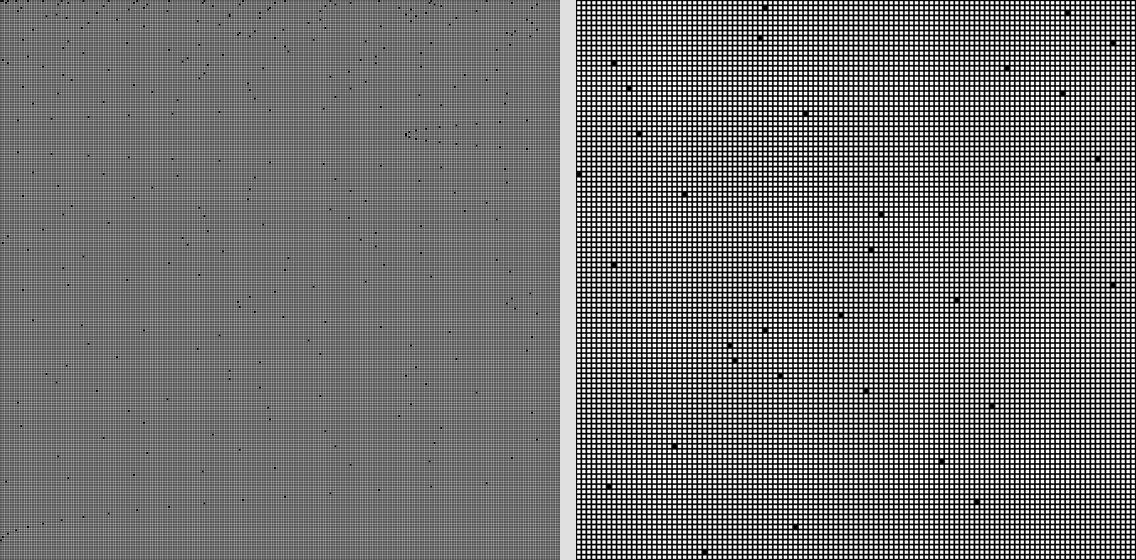
Left: the whole. Right: its middle third, enlarged.
Write a Shadertoy shader that draws this pattern.

```glsl
// Fine mesh of white squares on black; cells whose running number is a perfect square stay dark.

const float CELLS = 1000.0 / 3.0;      // cells across and down, the last one only a closing line
const float LINE = 1.0 / 3.0;          // black line width within a cell
const int ROW_LENGTH = 321;            // cells numbered per row
const float CORE_WIDTH = 1.43;         // smoothing box, relative to one sample
const float HALO_WIDTH = 3.0;          // wider box subtracted to keep dark cells crisp
const float SHARPNESS = 0.3;
const vec3 LINE_COLOR = vec3(0.0);
const vec3 SQUARE_COLOR = vec3(1.0);

bool isPerfectSquare(int n) {
    int root = int(sqrt(float(n)) + 0.5);
    return root * root == n;
}

// Cells are numbered row by row from the top left corner
bool isDark(ivec2 cell, int rowLength) {
    int n = cell.x + rowLength * cell.y;
    return cell.x < rowLength && n <= rowLength * rowLength && isPerfectSquare(n);
}

// Share of a box that lies inside a rectangle
float boxCoverage(vec2 low, vec2 high, vec2 center, vec2 size) {
    vec2 span = min(high, center + 0.5 * size) - max(low, center - 0.5 * size);
    span = max(span, 0.0) / size;
    return span.x * span.y;
}

// Narrow box sharpened by a wide one: calms the mesh but keeps isolated cells
float filteredCoverage(vec2 low, vec2 high, vec2 center, vec2 texel) {
    float core = boxCoverage(low, high, center, texel * CORE_WIDTH);
    float halo = boxCoverage(low, high, center, texel * HALO_WIDTH);
    return mix(core, halo, -SHARPNESS);
}

// Sum the lit squares around one sample; the mesh runs on past the canvas edge
float meshCoverage(vec2 p, vec2 texel, float line) {
    float sum = 0.0;
    for (int j = -2; j <= 2; j++) {
        for (int i = -2; i <= 2; i++) {
            vec2 cell = floor(p) + vec2(i, j);
            bool numbered = cell.x >= 0.0 && cell.y >= 0.0;
            if (numbered && isDark(ivec2(cell), ROW_LENGTH)) continue;
            sum += filteredCoverage(cell + line, cell + 1.0, p, texel);
        }
    }
    return clamp(sum, 0.0, 1.0);
}

void mainImage(out vec4 fragColor, in vec2 fragCoord) {
    vec2 uv = fragCoord / iResolution.xy;
    vec2 p = vec2(uv.x, 1.0 - uv.y) * CELLS;
    vec2 texel = CELLS / iResolution.xy;
    float lit = meshCoverage(p, texel, LINE);
    fragColor = vec4(mix(LINE_COLOR, SQUARE_COLOR, lit), 1.0);
}
```
